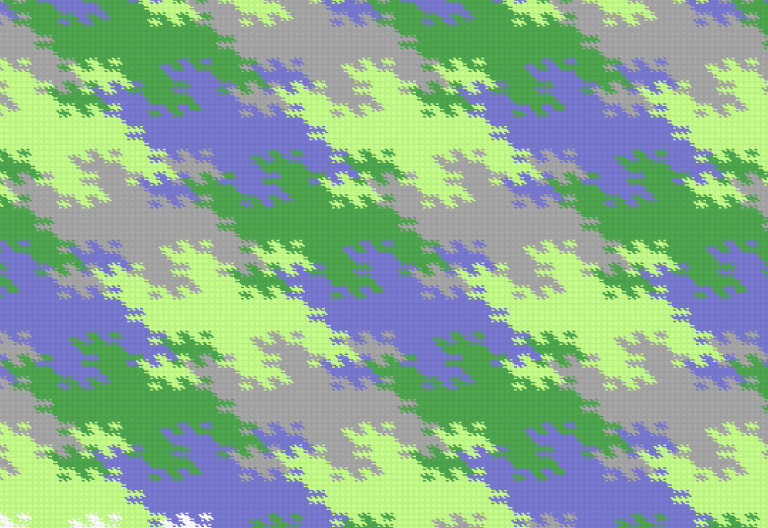
Write a Shadertoy shader that draws this pattern.

```glsl
// Fractal brick tiling: interlocking self-similar tiles in four flat colours with a faint woven grid.

#define UNITS_HIGH 23.21             // canvas height in sub-tile rows
#define CENTRE vec2(9.94, 5.85)      // centre of tile (0, 0), from the top left
#define LEVELS 3                     // depth of the subdivision
#define SAMPLES 4                    // antialiasing grid per axis
#define WEAVE 0.07                   // darkness of the woven grid
#define GAP_ROW 5.0                  // row whose leftmost tiles are absent
#define GAP_COLUMN -3.0              // last absent column in that row
#define BLUE vec3(0.48, 0.48, 0.83)
#define LIME vec3(0.78, 1.00, 0.545)
#define GREEN vec3(0.31, 0.66, 0.31)
#define GRAY vec3(0.66, 0.66, 0.66)

// Shift between a tile's lattice point and its centre in the next grid.
const vec2 GRID_SHIFT = vec2(1.5, 0.5);

// Centre of the 2x1 running-bond brick that holds v.
vec2 brickCentre(vec2 v) {
    float row = floor(v.y);
    float stagger = row + GRID_SHIFT.x;
    float x = 2.0 * floor((v.x - stagger) / 2.0 + 0.5) + stagger;
    return vec2(x, row + GRID_SHIFT.y);
}

// Each parent owns 16 bricks: two full rows of four, and alternate
// bricks of the two mixed rows above and below them.
vec2 parentTile(vec2 q) {
    float row = floor(q.y / 4.0);
    float within = q.y - 4.0 * row;
    bool nextRow = within > 3.0 || (within > 1.0 && mod(q.x, 4.0) > 2.0);
    row += nextRow ? 1.0 : 0.0;

    float dy = q.y - 4.0 * row;
    float reach = abs(dy);
    float middle = sign(dy) * (reach < 1.0 ? 0.5 : reach < 2.0 ? 2.5 : -0.5);
    float x = 4.0 * row + 8.0 * floor((q.x - 4.0 * row - middle) / 8.0 + 0.5);
    return vec2(x, 4.0 * row);
}

// Column and row of the fractal tile that holds p.
vec2 tileIndex(vec2 p) {
    float fine = pow(0.25, float(LEVELS - 1));
    vec2 origin = GRID_SHIFT * (1.0 - fine) * 4.0 / 3.0;
    vec2 q = brickCentre((p - origin) / fine);
    vec2 tile = vec2(0.0);
    for (int i = 0; i < LEVELS; i++) {
        tile = parentTile(q);
        q = tile / 4.0 + GRID_SHIFT;
    }
    return floor(vec2((tile.x - tile.y) / 8.0, tile.y / 4.0) + 0.5);
}

vec3 tileColour(vec2 index) {
    if (index.y >= GAP_ROW && index.x <= GAP_COLUMN) return vec3(1.0);
    bool oddColumn = mod(index.x, 2.0) > 0.5;
    bool oddRow = mod(index.y, 2.0) > 0.5;
    return oddRow ? (oddColumn ? GRAY : GREEN) : (oddColumn ? LIME : BLUE);
}

// Soft dark seams along the grid of the small tiles.
float weave(vec2 p) {
    vec2 seam = pow(0.5 + 0.5 * cos(6.2831853 * 4.0 * p), vec2(3.0));
    return 1.0 - WEAVE * max(seam.x, seam.y);
}

void mainImage(out vec4 fragColor, in vec2 fragCoord) {
    vec3 sum = vec3(0.0);
    for (int j = 0; j < SAMPLES; j++) {
        for (int i = 0; i < SAMPLES; i++) {
            vec2 jitter = (vec2(i, j) + 0.5) / float(SAMPLES) - 0.5;
            vec2 pos = fragCoord + jitter;
            vec2 p = vec2(pos.x, iResolution.y - pos.y) / iResolution.y;
            p = p * UNITS_HIGH - CENTRE;
            vec2 index = tileIndex(p);
            sum += tileColour(index) * weave(p);
        }
    }
    fragColor = vec4(sum / float(SAMPLES * SAMPLES), 1.0);
}
```
